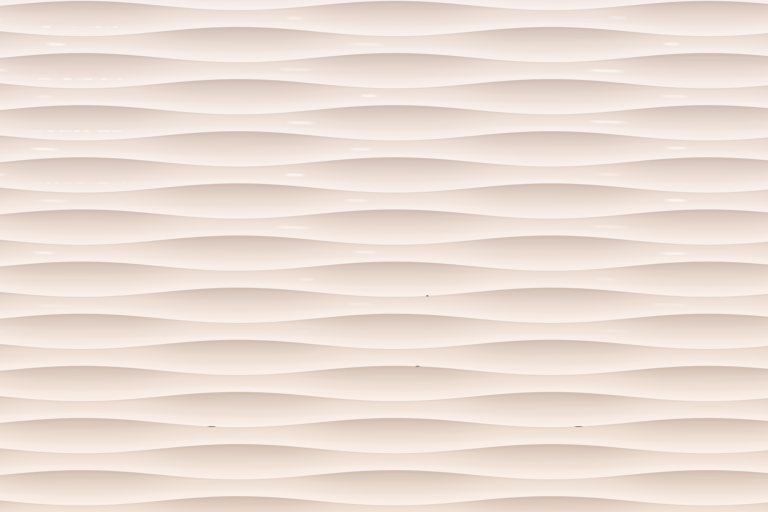
Give the GLSL for this texture, as a WebGL 1 fragment shader.

```glsl
precision highp float;

uniform vec2 u_resolution;

const float ROWS = 19.64;
const float TAU = 6.2831853;

float hash(vec2 p) {
  vec3 q = fract(p.xyx * vec3(0.1031, 0.1030, 0.0973));
  q += dot(q, q.yzx + 33.33);
  return fract((q.x + q.y) * q.z);
}

float noise(vec2 p) {
  vec2 i = floor(p);
  vec2 f = fract(p);
  f = f * f * (3.0 - 2.0 * f);
  float low = mix(hash(i), hash(i + vec2(1.0, 0.0)), f.x);
  float high = mix(hash(i + vec2(0.0, 1.0)), hash(i + vec2(1.0, 1.0)), f.x);
  return mix(low, high, f.y);
}

// Height of a ridge, in rows; odd ridges are shifted by half a wave
float ridge(float row, float wave) {
  return row - 0.178 * cos(TAU * (wave + 0.5 * mod(row, 2.0)));
}

// Short gleam on the narrow part of a band
float glint(float row, float wave, float y) {
  float odd = mod(row, 2.0);
  float along = wave - mix(0.696, 0.898, odd) + 0.5;
  vec2 cell = vec2(floor(along) + 7.0, row + 11.0);
  float dx = fract(along) - 0.5 + 0.05 * (hash(cell) - 0.5);
  float dy = y - row - 0.49 - 0.06 * (hash(cell + 31.0) - 0.5) - 0.3 * dx;
  float size = mix(0.03, 0.075, hash(cell + 57.0));
  float shape = smoothstep(size, size * 0.35, abs(dx)) * smoothstep(0.085, 0.02, abs(dy));
  return shape * mix(0.4, 1.0, hash(cell + 83.0)) * smoothstep(15.0, 7.0, y);
}

// Broken gleam along the wide bands at the upper left
float brokenGleam(float row, float wave, float y) {
  float dashes = smoothstep(0.5, 0.7, noise(vec2(wave * 75.0 + 40.0, row * 5.0)));
  float reach = smoothstep(0.19, 0.1, abs(wave)) * smoothstep(9.0, 5.0, y);
  float line = smoothstep(0.05, 0.01, abs(y - row - 0.82));
  return dashes * reach * line * (1.0 - mod(row, 2.0));
}

vec3 bandColor(float row, float wave, float y) {
  float top = ridge(row, wave);
  float width = ridge(row + 1.0, wave) - top;
  float t = clamp((y - top) / width, 0.0, 1.0);

  // Wide bands start in deeper shadow than narrow ones
  float start = mix(0.46, 0.02, smoothstep(0.62, 1.36, width));
  float tone = mix(start, 0.97, t);
  tone += 0.05 * smoothstep(0.66, 0.76, t) - 0.09 * smoothstep(0.12, 0.0, t);
  tone += 0.05 * (noise(vec2(wave * 5.0 + 20.0, y * 9.0)) - 0.5);

  vec3 shadow = vec3(0.82, 0.75, 0.705);
  vec3 body = vec3(0.925, 0.867, 0.827);
  vec3 light = vec3(0.98, 0.945, 0.925);
  vec3 color = mix(shadow, body, clamp(tone * 2.0, 0.0, 1.0));
  color = mix(color, light, clamp(tone * 2.0 - 1.0, 0.0, 1.0));

  float gleam = glint(row, wave, y) + 0.7 * brokenGleam(row, wave, y);
  return mix(color, vec3(1.0, 0.985, 0.97), 0.75 * clamp(gleam, 0.0, 1.0));
}

void main() {
  vec2 p = gl_FragCoord.xy / u_resolution.y;
  float wave = (p.x - 0.16) / 0.611;
  float y = (1.0 - p.y) * ROWS - 0.21;
  float pixel = ROWS / u_resolution.y;

  // Blend the two bands that meet at the nearest ridge
  float row = floor(y + 0.5);
  float side = smoothstep(-0.8 * pixel, 0.8 * pixel, y - ridge(row, wave));
  vec3 color = mix(bandColor(row - 1.0, wave, y), bandColor(row, wave, y), side);

  // Cooler light above, warmer below
  color += mix(vec3(0.004, -0.003, -0.012), vec3(-0.003, 0.0, 0.01), p.y);

  // Small dark chips on ridges in the lower part
  for (int i = 0; i < 4; i++) {
    float id = float(i) + 1.0;
    float chipX = 1.4 * hash(vec2(id, 3.0));
    float chipRow = floor(mix(11.0, 18.0, hash(vec2(id, 9.0))));
    float chipY = ridge(chipRow, (chipX - 0.16) / 0.611);
    vec2 d = vec2(p.x - chipX, (y - chipY) / ROWS);
    d /= vec2(mix(0.003, 0.011, hash(vec2(id, 17.0))), 0.0022);
    color = mix(color, vec3(0.5, 0.44, 0.4), 0.7 * smoothstep(1.0, 0.3, length(d)));
  }

  gl_FragColor = vec4(color, 1.0);
}
```
